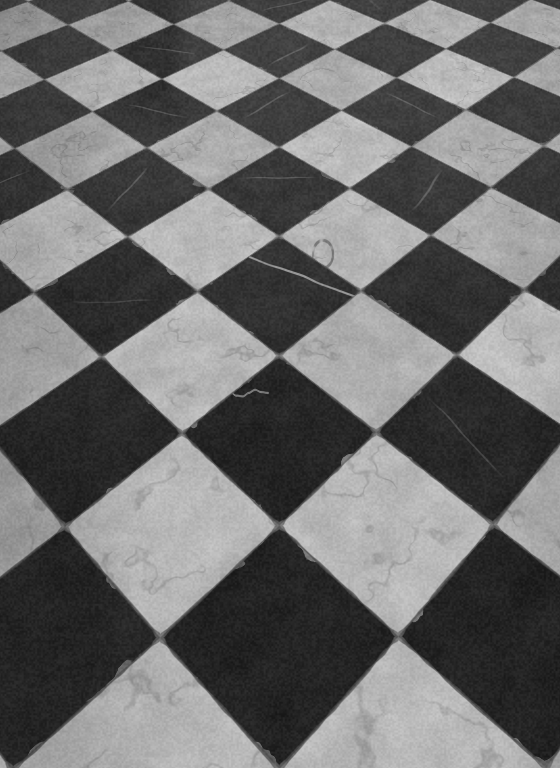
Reproduce this texture procedurally as a WebGL 1 fragment shader.

```glsl
precision highp float;
// Worn stone floor of dark and pale squares, laid diagonally and seen in perspective.
// Each point is projected to floor coordinates where every tile is a unit cell;
// hashed tones, noise veins, scratches, chips and film grain are layered on top.

uniform vec2 u_resolution;

#define HORIZON 0.594       // height of the vanishing line above the top edge
#define ROW_SCALE 12.226    // tile rows per unit of inverse depth
#define ROW_START 7.563     // row offset that puts a tile corner at the bottom
#define COLUMN_SCALE 0.2165 // tile diagonal per unit of depth
#define JOINT 0.007         // half width of a joint, in tiles
#define DARK_TONE 0.145
#define PALE_TONE 0.705
#define JOINT_TONE 0.30
#define TONE_SPREAD 0.075   // brightness difference between pale tiles
#define CHIP_LIMIT 0.67     // lower gives more broken edges
#define GRAIN 0.065

float hash(vec2 p) {
  vec3 q = fract(vec3(p.xyx) * 0.1031);
  q += dot(q, q.yzx + 33.33);
  return fract((q.x + q.y) * q.z);
}

float noise(vec2 p) {
  vec2 i = floor(p), f = fract(p);
  f = f * f * (3.0 - 2.0 * f);
  return mix(mix(hash(i), hash(i + vec2(1, 0)), f.x),
             mix(hash(i + vec2(0, 1)), hash(i + vec2(1, 1)), f.x), f.y);
}

float fbm(vec2 p) {
  float sum = 0.0, amp = 0.5;
  for (int i = 0; i < 4; i++) {
    sum += amp * noise(p);
    p = mat2(1.6, 1.2, -1.2, 1.6) * p + 7.3;
    amp *= 0.5;
  }
  return sum / 0.9375;
}

// Canvas point (x from centre, y down from top) to floor; tile corners are integers.
vec2 toFloor(vec2 p) {
  float row = ROW_SCALE / (p.y + HORIZON) - ROW_START;
  float lens = max(0.0, 1.0 - 0.5 * row);
  row -= 0.11 * lens * lens;
  float column = p.x / (COLUMN_SCALE * (p.y + HORIZON + 0.01));
  return vec2(0.5 * row + column, 0.5 * row - column);
}

// Signed distance to the nearest cell border, positive in even cells.
vec2 border(vec2 g) {
  return abs(mod(g - 0.5, 2.0) - 1.0) - 0.5;
}

// Thin wandering fracture between two canvas points.
float crack(vec2 p, vec2 a, vec2 b, float px) {
  vec2 ab = b - a;
  float t = clamp(dot(p - a, ab) / dot(ab, ab), 0.0, 1.0);
  vec2 bend = vec2(0.0, 0.008 * (noise(vec2(t * 6.0, a.x * 90.0)) - 0.5));
  return 1.0 - smoothstep(0.0006, 0.0006 + 1.3 * px, length(p - a - ab * t - bend));
}

// Faint straight scratch whose place, angle and strength depend on the tile.
float scratch(vec2 g, float aa) {
  vec2 id = floor(g), q = fract(g) - 0.5;
  float angle = 6.2832 * hash(id + 4.7);
  vec2 dir = vec2(cos(angle), sin(angle));
  float along = dot(q, dir);
  float across = dot(q, vec2(-dir.y, dir.x)) + 0.4 * (hash(id + 9.1) - 0.5);
  across += 0.03 * (noise(vec2(along * 5.0, id.x + 3.0 * id.y)) - 0.5);
  float line = 1.0 - smoothstep(0.002, 0.002 + 1.3 * aa, abs(across));
  float ends = 1.0 - smoothstep(0.2, 0.42, abs(along));
  return line * ends * smoothstep(0.4, 1.0, hash(id + 2.3));
}

void main() {
  float px = 1.0 / u_resolution.y;
  vec2 p = vec2(gl_FragCoord.x - 0.5 * u_resolution.x, u_resolution.y - gl_FragCoord.y) * px;
  vec2 g = toFloor(p + vec2(0.001, 0.005 * p.x));
  vec2 id = floor(g);

  // Pixel footprint on the floor sets edge softness and fades fine detail.
  float w = 1.0 / (p.y + HORIZON);
  float aa = px * length(vec2(w / COLUMN_SCALE, 0.5 * ROW_SCALE * w * w));
  float detail = 1.0 - smoothstep(0.008, 0.05, aa);
  vec2 edge = border(g);
  vec2 side = clamp(edge / (0.75 * aa), -1.0, 1.0);
  float pale = 0.5 - 0.5 * side.x * side.y;
  float e = min(abs(edge.x), abs(edge.y));
  float mottle = fbm(g * 5.0);

  // Pale marble: tile tone, clouding and broken thin veins.
  float marble = PALE_TONE + TONE_SPREAD * (hash(id + 1.7) - 0.5) + 0.12 * (mottle - 0.5);
  float vein = 1.0 - smoothstep(0.0, 0.035, abs(fbm(g * 3.0 + 20.0) - 0.5));
  marble -= 0.085 * detail * vein * smoothstep(0.42, 0.65, noise(g * 4.0 + 3.0));
  marble -= 0.05 * smoothstep(0.12, 0.0, p.y + 0.0) * step(p.y, 0.12);
  float stain = abs(length((p - vec2(0.056, 0.331)) / vec2(0.013, 0.018)) - 1.0);
  marble -= 0.22 * (1.0 - smoothstep(0.05, 0.18, stain)) * smoothstep(0.3, 0.6, noise(p * 130.0));

  // Dark stone: sheen towards the distance with a soft shaded reflection.
  float far = 1.0 - smoothstep(0.0, 0.65, p.y);
  float slate = DARK_TONE + 0.11 * far + 0.06 * (mottle - 0.5) + 0.02 * (hash(id) - 0.5);
  float shade = 1.0 - smoothstep(0.02, 0.06, abs(p.x + 0.17));
  slate -= 0.06 * shade * (1.0 - smoothstep(0.08, 0.2, p.y));
  slate += 0.16 * detail * scratch(g, aa);
  float cracks = crack(p, vec2(-0.039, 0.333), vec2(0.098, 0.385), px);
  cracks = max(cracks, 0.75 * crack(p, vec2(-0.065, 0.514), vec2(-0.016, 0.509), px));
  slate = mix(slate, 0.66, 0.85 * cracks);
  float chip = 1.0 - smoothstep(-aa, aa, e - 0.3 * (fbm(g * 6.0 + 11.0) - CHIP_LIMIT));
  slate = mix(slate, 0.30 + 0.25 * mottle, chip * detail);

  // Joints, ragged along their length and wider at the corners.
  float tone = mix(slate, marble, pale);
  float corner = 1.0 - smoothstep(0.02, 0.07, length(edge));
  float width = JOINT * (0.4 + 1.2 * noise(g * 14.0) + 1.5 * corner);
  float joint = 1.0 - smoothstep(width - aa, width + aa, e);
  tone = mix(tone, JOINT_TONE + 0.1 * corner, joint * clamp(JOINT / aa, 0.2, 0.8));

  // Side falloff and film grain.
  tone *= 1.0 - 0.13 * smoothstep(0.12, 0.4, -p.x) - 0.04 * smoothstep(0.2, 0.4, p.x);
  tone += GRAIN * (noise(p * 400.0 + 50.0) - 0.5);
  gl_FragColor = vec4(vec3(tone), 1.0);
}
```
